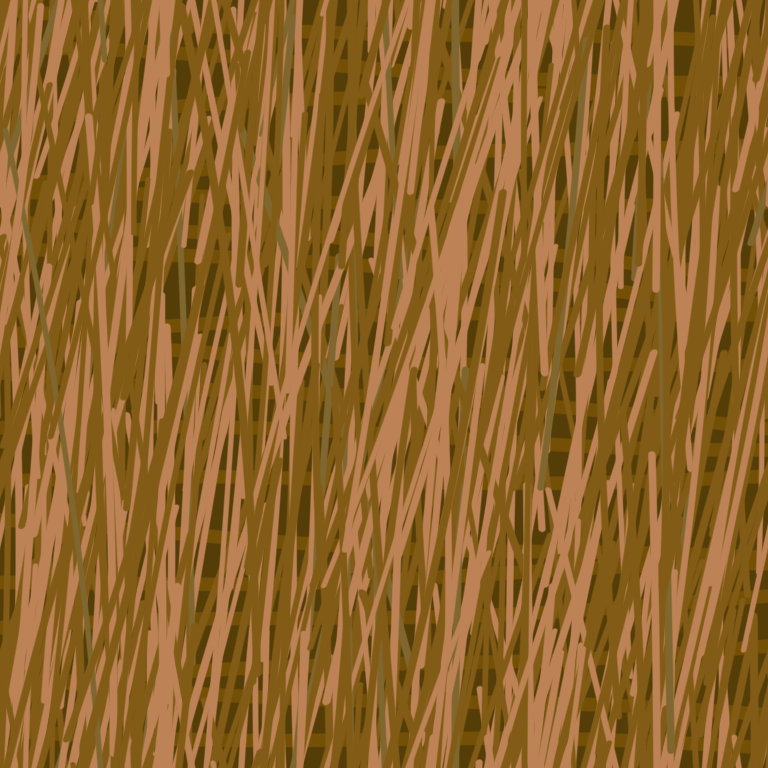
A Shadertoy shader for this texture:

```glsl
// Dry straw thatch: long thin leaning stalks in tan, brown and olive,
// layered in random order over dark ground with faint crosswise bands.
// Each stalk is a slightly bowed round-ended stroke that wraps at the edges.

#define STALKS 275
#define BANDS 18
#define STALK_RADIUS 0.0043
#define BAND_RADIUS 0.0088
#define EDGE_SOFTNESS 0.0013
#define TAN_SHARE 0.43
#define OLIVE_SHARE 0.06

const vec3 GROUND = vec3(0.335, 0.240, 0.030);
const vec3 BAND   = vec3(0.450, 0.315, 0.025);
const vec3 BROWN  = vec3(0.510, 0.360, 0.085);
const vec3 TAN    = vec3(0.740, 0.515, 0.340);
const vec3 OLIVE  = vec3(0.500, 0.405, 0.190);

vec4 hash4(float n) {
    return fract(sin(n * vec4(12.9898, 78.233, 39.425, 57.317) + vec4(0.7, 2.1, 4.3, 5.9)) * 43758.5453);
}

// Shortest offset on a canvas that repeats every unit
float wrapOffset(float d) {
    return d - floor(d + 0.5);
}

// Soft coverage from a signed distance
float coverage(float dist) {
    float soft = max(EDGE_SOFTNESS, 0.7 / iResolution.y);
    return 1.0 - smoothstep(-soft, soft, dist);
}

// Signed distance to one leaning, bowed stalk
float stalkDistance(vec2 p, vec4 place, vec4 form) {
    float y = wrapOffset(p.y - place.y);
    float lean = mix(-0.04, 0.33, place.z);
    if (form.x < 0.13) lean = -lean;
    float bow = (form.y - 0.5) * 0.22;
    float halfLength = mix(0.26, 0.48, sqrt(place.w));
    float slope = lean + 2.0 * bow * y;
    float x = wrapOffset(p.x - place.x - lean * y - bow * y * y);
    float across = x * inversesqrt(1.0 + slope * slope);
    float beyondEnd = max(abs(y) - halfLength, 0.0);
    float radius = STALK_RADIUS * mix(0.75, 1.25, form.z);
    return length(vec2(across, beyondEnd)) - radius;
}

vec3 stalkColor(float pick) {
    if (pick < TAN_SHARE) return TAN;
    return pick < TAN_SHARE + OLIVE_SHARE ? OLIVE : BROWN;
}

void mainImage(out vec4 fragColor, in vec2 fragCoord) {
    vec2 p = fragCoord / iResolution.y;
    vec3 color = GROUND;

    // Crosswise bands, evenly spread with small tilts and waves
    for (int i = 0; i < BANDS; i++) {
        vec4 h = hash4(float(i) + 301.0);
        float height = (float(i) + 0.2 + 0.6 * h.x) / float(BANDS);
        float tilt = (h.y - 0.55) * 0.14;
        float wave = 0.006 * sin(6.2832 * (p.x + h.z));
        float dist = abs(p.y - height - tilt * (p.x - 0.5) - wave) - BAND_RADIUS;
        color = mix(color, BAND, coverage(dist));
    }

    // Stalks, later ones on top
    for (int i = 0; i < STALKS; i++) {
        vec4 place = hash4(float(i) + 1.0);
        vec4 form = hash4(float(i) + 613.5);
        float dist = stalkDistance(p, place, form);
        color = mix(color, stalkColor(form.w), coverage(dist));
    }

    fragColor = vec4(color, 1.0);
}
```
